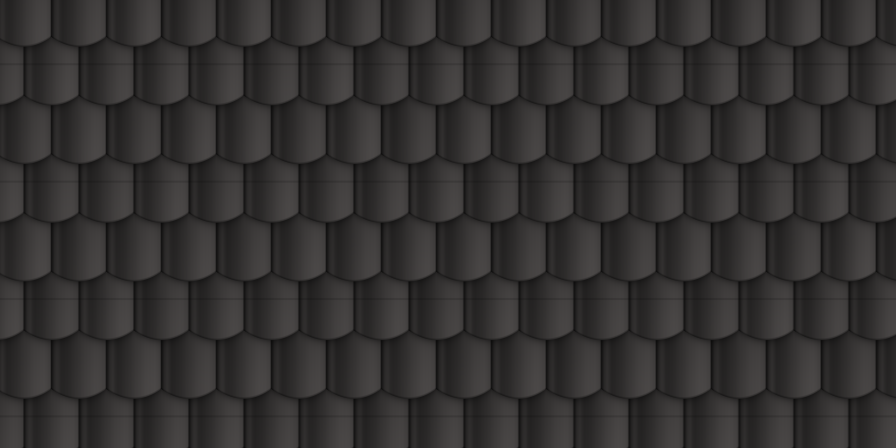
A WebGL 2 fragment shader for this pattern:

```glsl
#version 300 es
precision highp float;
// Dark roof of staggered clay tiles with rounded lower ends. Each tile is a
// sideways light ramp with a groove at its left; upper rows overlap lower ones
// and cast a soft shadow. Layered sines add faint streaks and tile variation.

uniform vec2 u_resolution;
out vec4 fragColor;

// Horizontal position in tile widths, shifted by half a tile on odd rows.
float tileX(float x, float row) {
    return x + 0.066 - 0.5 * mod(row, 2.0);
}

// Height of the rounded lower end of a row, measured downward in rows.
float lowerEnd(float x, float row) {
    float t = fract(tileX(x, row)) - 0.5;
    return row + 1.0 - 0.66 * t * t;
}

vec3 tileColor(vec2 p, float row, float pixel) {
    float across = tileX(p.x, row);
    float column = floor(across);
    float x = across - column;
    float down = p.y - row;

    // Curved face: dark trough on the left, brightest near the right
    float light = mix(0.135, 0.27, smoothstep(0.12, 0.85, x));
    light += 0.045 * exp(-pow((x - 0.11) / 0.055, 2.0));
    light -= 0.025 * smoothstep(0.87, 1.0, x);
    light *= 0.95 + 0.08 * smoothstep(0.1, 0.9, down);

    // Faint vertical streaks and differences between tiles
    light += 0.003 * sin(x * 71.0 + column * 2.3) * sin(x * 37.0 + row * 1.7);
    light *= 1.0 + 0.025 * sin(column * 3.7 + row * 2.1);

    // Seams between neighbours
    float seam = smoothstep(0.0, 0.045 + pixel, x);
    seam *= smoothstep(0.0, 0.012 + pixel, 1.0 - x);
    light *= mix(0.58, 1.0, seam);

    // Fine crosswise joint on alternate rows
    float joint = 1.0 - smoothstep(0.006, 0.012 + pixel, abs(down - 0.3));
    light *= 1.0 - 0.13 * joint * mod(row, 2.0);

    // Shadow beneath the row above, and the dark rim of this row
    float below = max(p.y - lowerEnd(p.x, row - 1.0), 0.0);
    light *= 1.0 - 0.4 * exp(-below * 13.0);
    float rim = lowerEnd(p.x, row) - p.y;
    light *= mix(0.65, 1.0, smoothstep(0.0, 0.025 + pixel, rim));

    return light * vec3(1.025, 0.985, 0.975);
}

void main() {
    vec2 uv = gl_FragCoord.xy / u_resolution.y;
    vec2 p = vec2(uv.x / 0.12274, (1.0 - uv.y) / 0.131 + 0.205);
    float pixel = 1.0 / (0.131 * u_resolution.y);

    // Lay the upper row over the lower one with a smooth edge
    float row = floor(p.y - 0.05);
    float uncovered = smoothstep(-0.7 * pixel, 0.7 * pixel, p.y - lowerEnd(p.x, row));
    vec3 color = mix(tileColor(p, row, pixel), tileColor(p, row + 1.0, pixel), uncovered);

    fragColor = vec4(color, 1.0);
}
```
